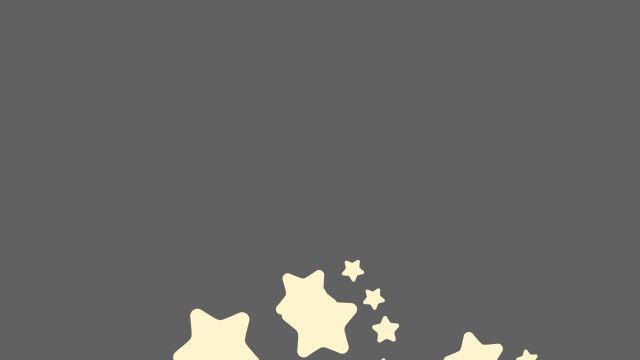
This background is drawn by a Shadertoy shader. Its source:

```glsl
// Soft rounded cream stars rising from the bottom edge of a plain grey field.

const vec3 GREY  = vec3(0.38);
const vec3 CREAM = vec3(0.996, 0.961, 0.808);

const float SECTOR       = 6.2831853 / 5.0; // angle between two tips
const float INNER_RADIUS = 0.49;            // notch radius, relative to the tip radius
const float TIP_ROUNDING = 0.185;           // tip rounding, relative to the tip radius
const float NOTCH_SOFT   = 0.08;            // softness of the inner corners

// Each star: centre x, centre y, tip radius (canvas heights), tip angle (degrees)
const int STAR_COUNT = 9;
const vec4 STARS[STAR_COUNT] = vec4[STAR_COUNT](
    vec4(0.604,  0.032, 0.1065, 121.6),
    vec4(0.849,  0.171, 0.0752, 132.0),
    vec4(0.890,  0.104, 0.0926,  95.5),
    vec4(0.980,  0.250, 0.0273,  58.0),
    vec4(1.038,  0.171, 0.0266,  60.0),
    vec4(1.072,  0.083, 0.0331,  94.0),
    vec4(1.065, -0.031, 0.0300,  90.0),
    vec4(1.320, -0.008, 0.0745, 104.0),
    vec4(1.465, -0.002, 0.0266, 100.0));

// Signed distance to a rounded five-pointed star with tip radius 1
float starDistance(vec2 p, float tipAngle) {
    // Fold the plane around the nearest notch, with a softened mirror
    float a = mod(atan(p.y, p.x) - tipAngle, SECTOR) - 0.5 * SECTOR;
    vec2 q = length(p) * vec2(cos(a), sin(a));
    q.y = sqrt(q.y * q.y + NOTCH_SOFT * NOTCH_SOFT);

    // Distance to the edge from notch to tip
    vec2 notch = vec2(INNER_RADIUS, 0.0);
    vec2 tip = vec2(cos(0.5 * SECTOR), sin(0.5 * SECTOR));
    vec2 edge = tip - notch;
    vec2 w = q - notch;
    float d = length(w - edge * clamp(dot(w, edge) / dot(edge, edge), 0.0, 1.0));
    float side = edge.x * w.y - edge.y * w.x;
    return (side > 0.0 ? -d : d) - TIP_ROUNDING;
}

void mainImage(out vec4 fragColor, in vec2 fragCoord) {
    vec2 uv = fragCoord / iResolution.y;

    // Union of all stars
    float d = 1e3;
    for (int i = 0; i < STAR_COUNT; i++) {
        vec4 star = STARS[i];
        vec2 local = (uv - star.xy) / star.z;
        d = min(d, star.z * starDistance(local, radians(star.w)));
    }

    // Smooth edge about one pixel wide
    float coverage = clamp(0.5 - d * iResolution.y, 0.0, 1.0);
    fragColor = vec4(mix(GREY, CREAM, coverage), 1.0);
}
```
